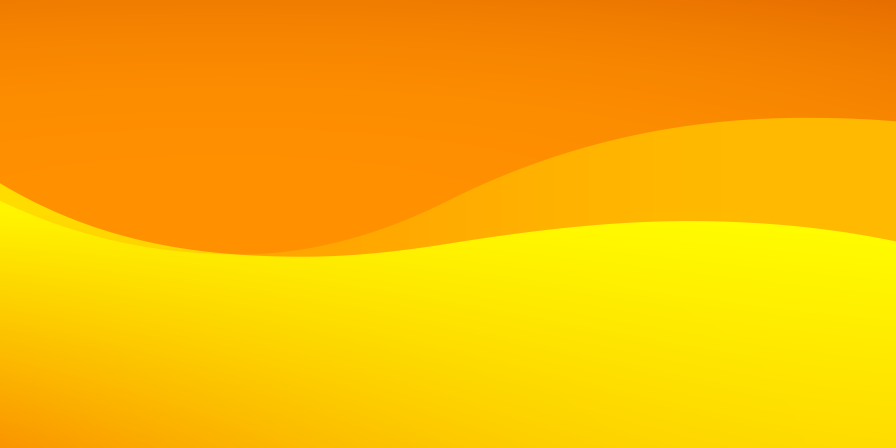
Give the GLSL for this background, as a WebGL 2 fragment shader.

```glsl
#version 300 es
precision highp float;

uniform vec2 u_resolution;
out vec4 fragColor;

const vec3 ORANGE = vec3(1.0, 0.565, 0.0);
const vec3 BURNT_ORANGE = vec3(0.90, 0.43, 0.0);
const vec3 DEEP_AMBER = vec3(1.0, 0.65, 0.0);
const vec3 AMBER = vec3(1.0, 0.725, 0.0);

// Wave knots: position, height, slope
const vec3 BACK_WAVE[5] = vec3[5](
    vec3(0.0, 0.552, -0.96), vec3(0.267, 0.432, 0.0), vec3(0.5, 0.552, 1.0),
    vec3(0.898, 0.737, 0.0), vec3(1.0, 0.729, -0.18));
const vec3 FRONT_WAVE[5] = vec3[5](
    vec3(0.0, 0.591, -1.2), vec3(0.339, 0.427, 0.0), vec3(0.5, 0.456, 0.32),
    vec3(0.768, 0.5065, 0.0), vec3(1.0, 0.461, -0.42));

// Cubic Hermite segment between two knots
float hermite(float x, vec3 a, vec3 b) {
    float span = b.x - a.x;
    float t = (x - a.x) / span;
    float s = 1.0 - t;
    float rise = t * t * (3.0 - 2.0 * t);
    return mix(a.y, b.y, rise) + span * t * s * (a.z * s - b.z * t);
}

float waveHeight(float x, vec3 knots[5]) {
    float height = hermite(x, knots[0], knots[1]);
    for (int i = 1; i < 4; i++) {
        if (x >= knots[i].x) height = hermite(x, knots[i], knots[i + 1]);
    }
    return height;
}

// Antialiased coverage of the area where depth is positive
float coverage(float depth) {
    float width = length(vec2(dFdx(depth), dFdy(depth)));
    return clamp(0.5 + depth / max(width, 1e-5), 0.0, 1.0);
}

// Orange glow that darkens towards the upper corners
vec3 skyColor(vec2 uv) {
    float falloff = length((uv - vec2(0.25, 0.5)) * vec2(0.45, 1.0)) / 0.6;
    return mix(ORANGE, BURNT_ORANGE, min(falloff * falloff * falloff, 1.0));
}

// Yellow that warms with depth, most strongly at lower left
vec3 frontColor(vec2 uv) {
    float left = 1.0 - uv.x;
    float depth = clamp((0.53 - uv.y) / 0.53, 0.0, 1.0);
    float warmth = 0.04 * left + depth * (0.14 + 0.24 * left * left);
    return vec3(1.0 - 0.02 * depth * left, 1.0 - warmth, 0.0);
}

void main() {
    vec2 uv = gl_FragCoord.xy / u_resolution;
    float back = coverage(waveHeight(uv.x, BACK_WAVE) - uv.y);
    float front = coverage(waveHeight(uv.x, FRONT_WAVE) - uv.y);

    vec3 sky = skyColor(uv);
    vec3 amber = mix(DEEP_AMBER, AMBER, smoothstep(0.3, 0.85, uv.x));
    vec3 color = mix(sky, amber, back);

    // The front wave is translucent where the back wave is absent
    vec3 yellow = frontColor(uv);
    yellow = mix(mix(yellow, sky, 0.25), yellow, back);
    color = mix(color, yellow, front);

    fragColor = vec4(color, 1.0);
}
```
